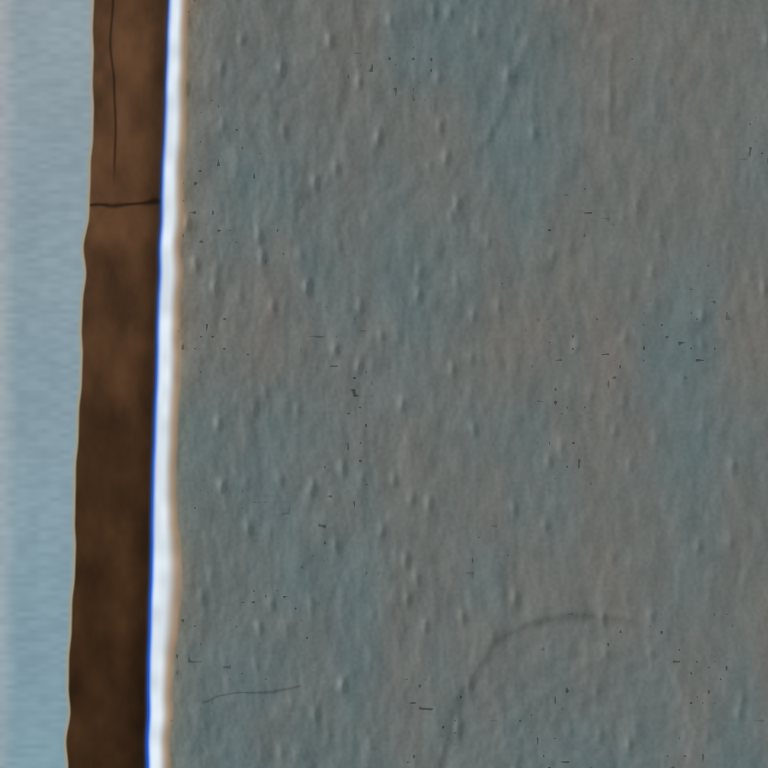
This texture is drawn by a three.js fragment shader. Its source:

```glsl
// Rough painted plaster beside a brown wooden strip, a bright lit rim and a pale
// blue panel. Leaning edges split the canvas into bands; the plaster is a height
// field of noise, scattered bumps and a shallow worn patch, lit from the left.
varying vec2 vUv;

float hash(vec2 p) {
  vec3 q = fract(vec3(p.xyx) * 0.1031);
  q += dot(q, q.yzx + 33.33);
  return fract((q.x + q.y) * q.z);
}

float noise(vec2 p) {
  vec2 i = floor(p), f = fract(p);
  f = f * f * (3.0 - 2.0 * f);
  return mix(mix(hash(i), hash(i + vec2(1.0, 0.0)), f.x),
             mix(hash(i + vec2(0.0, 1.0)), hash(i + vec2(1.0)), f.x), f.y);
}

float fbm(vec2 p) {
  float sum = 0.0, amp = 0.5;
  for (int i = 0; i < 4; i++) {
    sum += amp * noise(p);
    p = p * 2.03 + 17.3;
    amp *= 0.5;
  }
  return sum;
}

float segment(vec2 p, vec2 a, vec2 b) {
  vec2 d = b - a;
  return length(p - a - d * clamp(dot(p - a, d) / dot(d, d), 0.0, 1.0));
}

// Soft line of half width w around distance d
float line(float d, float w) { return exp(-d * d / (w * w)); }

// Sparse raised drops, one at most per grid cell
float bumps(vec2 p) {
  vec2 grid = vec2(26.0, 19.0), cell = floor(p * grid);
  float sum = 0.0;
  for (int y = -1; y <= 1; y++) {
    for (int x = -1; x <= 1; x++) {
      vec2 c = cell + vec2(float(x), float(y));
      vec2 jitter = vec2(hash(c + 3.7), hash(c + 51.2));
      vec2 q = (p - (c + jitter) / grid) / vec2(0.005, 0.010);
      q.x += 0.35 * q.y * (hash(c + 8.1) - 0.3);
      float size = hash(c + 90.4);
      sum += size * size * size * exp(-dot(q, q));
    }
  }
  return sum;
}

// Signed distance, roughly, to the worn patch at the lower right
float patchEdge(vec2 p) {
  vec2 q = (p - vec2(0.737 + 0.06 * p.y, 0.0)) / vec2(0.16, 0.2);
  return (length(q) - 1.0) * 0.17 + 0.014 * (noise(p * 22.0) - 0.5);
}

float plasterHeight(vec2 p) {
  vec2 warped = p + 0.012 * vec2(noise(p * 14.0), noise(p * 14.0 + 40.0));
  float rough = mix(1.25, 0.75, smoothstep(0.3, 0.9, p.x));
  float worn = 1.0 - smoothstep(-0.006, 0.006, patchEdge(p));
  float h = rough * (0.85 * fbm(warped * vec2(31.0, 15.0)) + 0.55 * bumps(p));
  h += 0.16 * worn * noise(p * 85.0) - 0.30 * worn;
  h += 0.22 * line(segment(warped, vec2(0.69, 0.955), vec2(0.63, 0.825)), 0.007);
  h += 0.20 * line(segment(warped, vec2(0.802, 0.955), vec2(0.802, 0.84)), 0.005);
  return h;
}

vec3 plaster(vec2 p) {
  float relief = plasterHeight(p) - plasterHeight(p + vec2(-0.0045, 0.003));
  float tone = fbm(p * vec2(9.0, 5.0) + 6.0) - 0.47;
  vec3 col = vec3(0.402, 0.430, 0.424) + tone * vec3(-0.10, 0.01, 0.05);
  col += 0.25 * clamp(relief, -0.26, 0.45) * vec3(1.0, 0.98, 0.93);
  col += 0.035 * (noise(p * vec2(125.0, 40.0)) - 0.5);
  col += 0.022 * (noise(p * 240.0) - 0.5);
  // Dim outline of the patch, pinholes and a hairline crack
  col -= 0.045 * line(patchEdge(p) - 0.003, 0.004) * smoothstep(0.9, 0.7, p.x);
  col -= 0.13 * smoothstep(0.90, 0.97, noise(p * 130.0 + 70.0)) * smoothstep(0.6, 0.8, noise(p * 11.0));
  vec2 w = p + vec2(0.0, 0.014 * (noise(p * 45.0) - 0.5));
  col -= 0.07 * line(segment(w, vec2(0.265, 0.09), vec2(0.39, 0.108)), 0.0018);
  return col;
}

vec3 wood(vec2 p, float across) {
  float stain = fbm(p * vec2(32.0, 20.0) + 11.0);
  vec3 col = mix(vec3(0.235, 0.160, 0.100), vec3(0.345, 0.245, 0.170), smoothstep(0.1, 0.95, p.y));
  col *= 0.72 + 0.58 * stain;
  col *= 1.0 - 0.28 * smoothstep(0.65, 1.0, across);
  float joint = p.y - 0.735 - 0.012 * (noise(p * 40.0) - 0.5) - 0.08 * (p.x - 0.16);
  col *= 1.0 - 0.45 * line(joint, 0.002);
  float grain = p.x - 0.146 - 0.012 * (noise(vec2(3.0, p.y * 18.0)) - 0.5);
  return col * (1.0 - 0.35 * line(grain, 0.0018) * smoothstep(0.75, 0.8, p.y));
}

vec3 panel(vec2 p) {
  vec3 col = mix(vec3(0.49, 0.605, 0.655), vec3(0.555, 0.615, 0.645), p.y);
  col += vec3(0.07, 0.035, 0.02) * smoothstep(0.025, 0.0, p.x);
  return col + 0.04 * (noise(p * vec2(70.0, 180.0)) - 0.5) + 0.04 * (fbm(p * vec2(30.0, 6.0)) - 0.47);
}

void main() {
  vec2 p = vUv;
  // Leaning band borders with a slight hand-cut wobble
  float wobble = 0.005 * (noise(vec2(1.0, p.y * 28.0)) - 0.5);
  float woodLeft = 0.087 + 0.036 * p.y + 0.004 * smoothstep(0.70, 0.76, p.y) * (1.0 - p.y) * 4.0 + wobble;
  float rimLeft = 0.191 + 0.017 * p.y + 0.012 * p.y * p.y + 0.3 * wobble;
  float rimRight = 0.220 + 0.024 * p.y + 0.009 * line(p.y - 0.23, 0.09) + 0.8 * wobble;

  vec3 col = panel(p);
  col = mix(col, vec3(0.66, 0.59, 0.47), 0.75 * line(p.x - woodLeft + 0.002, 0.003));
  float across = (p.x - woodLeft) / (rimLeft - woodLeft);
  col = mix(col, wood(p, across), smoothstep(-0.0018, 0.0018, p.x - woodLeft));

  // Bright rim: blue fringe, white core, warm shaded side
  float t = (p.x - rimLeft) / (rimRight - rimLeft);
  vec3 rim = mix(vec3(0.86, 0.90, 0.93), vec3(0.62, 0.53, 0.44), smoothstep(0.45, 0.95, t));
  rim *= 0.95 + 0.1 * noise(p * vec2(60.0, 45.0));
  col = mix(col, rim, smoothstep(-0.002, 0.002, p.x - rimLeft));
  float fringe = line(p.x - rimLeft, 0.0035) * mix(0.95, 0.55, p.y);
  col = mix(col, vec3(0.10, 0.30, 0.74), fringe);

  vec3 wall = plaster(p);
  wall += vec3(0.07, 0.025, -0.02) * exp(-max(p.x - rimRight, 0.0) / 0.012);
  col = mix(col, wall, smoothstep(-0.004, 0.004, p.x - rimRight));
  gl_FragColor = vec4(col, 1.0);
}
```
